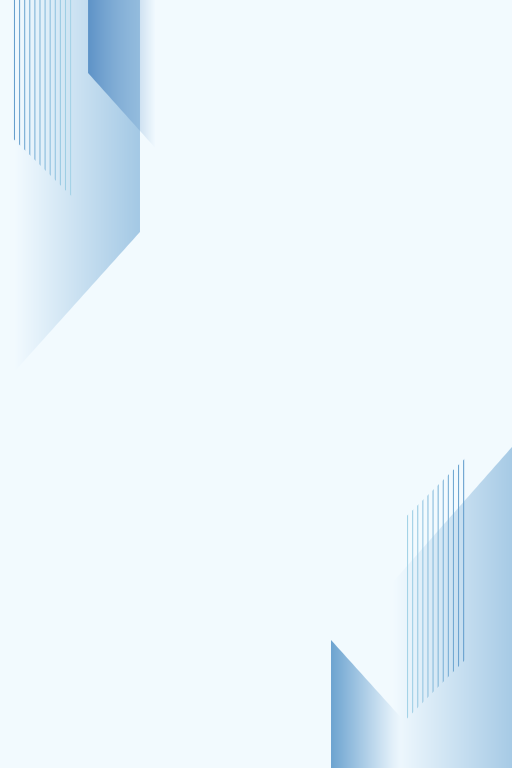
A Shadertoy shader for this background:

```glsl
// Draws a pale blue backdrop with slanted gradient bands and fine stripes in two opposite corners.

const vec3 PAPER = vec3(0.948, 0.980, 0.998);
const vec3 SKY = vec3(0.640, 0.785, 0.895);
const vec3 STEEL = vec3(0.365, 0.575, 0.780);
const vec3 AZURE = vec3(0.425, 0.640, 0.815);
const vec3 STRIPE_DARK = vec3(0.400, 0.625, 0.805);
const vec3 STRIPE_LIGHT = vec3(0.640, 0.825, 0.905);

const float STRIPE_COUNT = 12.0;
const float STRIPE_PITCH = 0.00996;
const float STRIPE_WIDTH = 0.0021;

// Coverage of the half plane where the signed distance is positive.
float coverage(float dist, float pixel) {
    return clamp(dist / pixel + 0.5, 0.0, 1.0);
}

// Signed distance above a sloped line through the anchor.
float above(vec2 p, vec2 anchor, float slope) {
    return (p.y - anchor.y - slope * (p.x - anchor.x)) / sqrt(1.0 + slope * slope);
}

// Vertical strip between two x positions.
float strip(float x, float left, float right, float pixel) {
    return coverage(x - left, pixel) * coverage(right - x, pixel);
}

// Linear fade from 0 at the clear side to 1 at the solid side.
float fade(float x, float clearX, float solidX) {
    return clamp((x - clearX) / (solidX - clearX), 0.0, 1.0);
}

// Evenly spaced thin vertical lines, box filtered to the pixel size.
float stripes(float x, float firstX, float pixel) {
    float index = clamp(round((x - firstX) / STRIPE_PITCH), 0.0, STRIPE_COUNT - 1.0);
    float offset = x - firstX - index * STRIPE_PITCH;
    float halfWidth = 0.5 * STRIPE_WIDTH;
    float high = clamp(offset + 0.5 * pixel, -halfWidth, halfWidth);
    float low = clamp(offset - 0.5 * pixel, -halfWidth, halfWidth);
    return (high - low) / pixel;
}

vec3 topLeftCorner(vec3 color, vec2 p, float pixel) {
    // Wide pale band
    float band = strip(p.x, 0.029, 0.2734, pixel)
               * coverage(above(p, vec2(0.2734, 1.047), 1.112), pixel);
    color = mix(color, SKY, band * fade(p.x, 0.029, 0.2734));

    // Dark overlay fading to the right
    float overlay = strip(p.x, 0.172, 0.304, pixel)
                  * coverage(above(p, vec2(0.172, 1.3574), -1.115), pixel);
    color = mix(color, STEEL, overlay * fade(p.x, 0.304, 0.172));

    // Stripes
    float firstX = 0.0283;
    float mask = stripes(p.x, firstX, pixel)
               * coverage(above(p, vec2(firstX, 1.2266), -0.985), pixel);
    vec3 ink = mix(STRIPE_DARK, STRIPE_LIGHT, fade(p.x, firstX, 0.138));
    return mix(color, ink, mask);
}

vec3 bottomRightCorner(vec3 color, vec2 p, float pixel) {
    // Wide pale band
    float band = coverage(p.x - 0.7676, pixel)
               * coverage(-above(p, vec2(1.0, 0.627), 1.134), pixel);
    color = mix(color, SKY, band * fade(p.x, 0.7676, 1.01));

    // Short band fading to the right
    float wedge = strip(p.x, 0.6465, 0.783, pixel)
                * coverage(-above(p, vec2(0.6465, 0.250), -1.108), pixel);
    color = mix(color, AZURE, wedge * fade(p.x, 0.783, 0.6465));

    // Stripes
    float firstX = 0.796;
    float mask = stripes(p.x, firstX, pixel)
               * coverage(-above(p, vec2(firstX, 0.494), 0.985), pixel)
               * coverage(above(p, vec2(firstX, 0.0977), 1.010), pixel);
    vec3 ink = mix(STRIPE_LIGHT, STRIPE_DARK, fade(p.x, firstX, 0.905));
    return mix(color, ink, mask);
}

void mainImage(out vec4 fragColor, in vec2 fragCoord) {
    // The canvas spans 1 unit across and 1.5 units up.
    vec2 p = fragCoord / iResolution.xy * vec2(1.0, 1.5);
    float pixel = 1.0 / iResolution.x;

    vec3 color = topLeftCorner(PAPER, p, pixel);
    color = bottomRightCorner(color, p, pixel);
    fragColor = vec4(color, 1.0);
}
```
